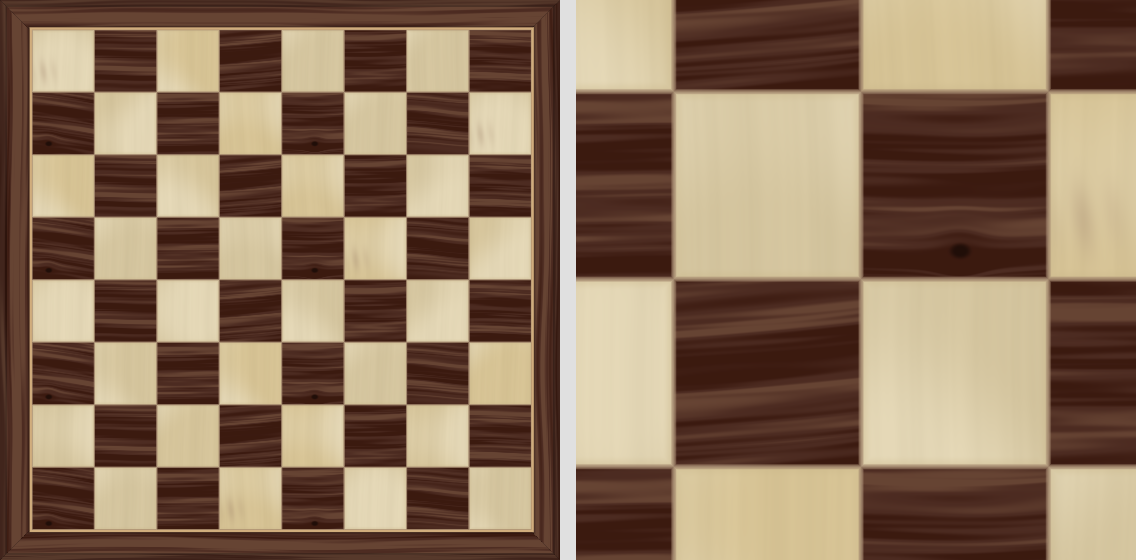
Left, the full canvas; right, a detail of the centre.
A three.js fragment shader for this pattern:

```glsl
// An eight by eight walnut and maple board, inlaid in a mitred walnut frame.
// Layered sines warp into wood grain; each column keeps one veneer that drifts
// from row to row, and hashes vary tilt, tone and stains.
varying vec2 vUv;

const float SQUARES = 8.0;
const vec2 BOARD_LO = vec2(0.057, 0.054);
const vec2 BOARD_HI = vec2(0.949, 0.947);
const float INLAY = 0.0042;         // width of the pale strip round the board
const float SEAM = 0.0008;          // half width of the joint between squares
const float LIP = 0.011;            // outer edge moulding of the frame
const float SOFT = 0.0012;          // edge smoothing
const float ROW_DRIFT = 0.0125;     // veneer shift per row, in squares
const float DARK_BIAS = -0.2;
const float FRAME_BIAS = 0.3;

const vec3 DEEP = vec3(0.23, 0.10, 0.06);
const vec3 WALNUT = vec3(0.30, 0.17, 0.13);
const vec3 STREAK = vec3(0.40, 0.265, 0.20);
const vec3 MAPLE = vec3(0.83, 0.77, 0.62);
const vec3 PALE = vec3(0.89, 0.84, 0.71);
const vec3 HONEY = vec3(0.84, 0.76, 0.57);
const vec3 JOINT = vec3(0.64, 0.53, 0.43);
const vec3 INLAY_TONE = vec3(0.82, 0.68, 0.49);

float hash(vec2 p) {
  return fract(sin(dot(p, vec2(127.1, 311.7))) * 43758.545);
}

// Streaks along x, roughly in -1..1.
float grain(vec2 p, float seed) {
  float y = p.y + 0.025 * sin(2.3 * p.x + seed * 4.1);
  float sum = 0.0, amp = 0.4, freq = 11.0;
  for (int i = 0; i < 5; i++) {
    float k = float(i) + 1.0;
    float bend = 0.6 * sin(p.x * (1.1 + 0.9 * k) + seed * k * 2.7);
    sum += amp * sin(freq * y + bend + seed * (3.1 + k * 1.7));
    y += 0.012 * sin(freq * 0.6 * y + seed);
    amp *= 0.8;
    freq *= 1.75;
  }
  return sum;
}

vec3 walnut(float g) {
  vec3 c = mix(DEEP, WALNUT, smoothstep(-0.7, 0.0, g));
  return mix(c, STREAK, smoothstep(0.0, 0.64, g));
}

vec3 darkSquare(vec2 q, vec2 id) {
  vec2 p = q - vec2(0.0, ROW_DRIFT * id.y);
  float column = id.x;
  float tilt = column < 0.5 ? 0.15 : 0.16 * (hash(vec2(column, 3.0)) - 0.5);

  // Every fourth column carries a knot that pushes its fibres aside.
  float knotted = 1.0 - step(0.5, mod(column, 4.0));
  vec2 toKnot = p - vec2(column < 0.5 ? 0.27 : 0.53, 0.1);
  float near = knotted * exp(-dot(toKnot, toKnot) * 45.0);
  float knot = knotted * (1.0 - smoothstep(0.5, 1.3, length(toKnot / vec2(0.055, 0.04))));

  p.y += tilt * p.x - 0.6 * toKnot.y * near;
  float g = grain(p, column * 1.37 + 0.8) + DARK_BIAS;
  g += 0.25 * (hash(id + 9.0) - 0.5) - 0.25 * near;
  return mix(walnut(g), DEEP * 0.55, knot);
}

vec3 lightSquare(vec2 q, vec2 id) {
  float tone = hash(id + 2.0);
  vec3 c = mix(MAPLE, HONEY, 0.8 * smoothstep(0.55, 0.9, hash(id + 5.0)));
  float sheen = 0.5 * sin(2.2 * q.x + 6.0 * tone) + 0.4 * sin(2.6 * q.y + 9.0 * tone);
  c = mix(c, PALE, smoothstep(-0.15, 0.75, sheen + 0.5 * tone - 0.05));
  c += 0.012 * grain(q.yx * vec2(0.7, 1.0), tone * 7.0);

  // An occasional soft brown stain in the lower left.
  float spot = exp(-dot(q - vec2(0.2, 0.32), q - vec2(0.2, 0.32)) * 28.0);
  float stain = step(0.88, hash(id + 13.0)) * spot * (0.6 + 0.4 * sin(34.0 * q.x + 5.0 * q.y));
  return mix(c, JOINT, 0.3 * stain);
}

vec3 board(vec2 uv, vec2 cell) {
  vec2 g = (uv - BOARD_LO) / cell;
  vec2 id = clamp(floor(g), 0.0, SQUARES - 1.0);
  vec2 q = g - id;
  vec2 inside = min(q, 1.0 - q) * cell;
  float edge = max(min(inside.x, inside.y), 0.0);
  float side = mod(id.x + id.y, 2.0) * 2.0 - 1.0;

  float isLight = smoothstep(-SOFT, SOFT, edge * side);
  vec3 c = mix(darkSquare(q, id), lightSquare(q, id), isLight);
  // Light squares warm towards their rim.
  c = mix(c, HONEY * 0.94, 0.35 * isLight * (1.0 - smoothstep(0.0, 0.007, edge)));
  return mix(c, JOINT, 0.65 * (1.0 - smoothstep(SEAM, SEAM + SOFT, edge)));
}

vec3 frame(vec2 uv, vec2 cell, float outside) {
  vec2 e = min(uv, 1.0 - uv);
  bool upright = e.x < e.y;
  vec2 p = (upright ? uv.yx : uv) / cell.x;
  float seed = upright ? 2.3 + step(0.5, uv.x) * 1.9 : 5.2 + step(0.5, uv.y) * 1.3;
  vec3 c = walnut(grain(p * vec2(0.45, 1.0), seed) + FRAME_BIAS);

  float rim = min(e.x, e.y);
  c *= 1.0 - 0.15 * (1.0 - smoothstep(LIP - SOFT, LIP + SOFT, rim));
  c *= 1.0 - 0.3 * (1.0 - smoothstep(0.0, 0.002, abs(rim - LIP)));
  c *= 1.0 - 0.2 * (1.0 - smoothstep(0.0, 0.002, abs(e.x - e.y)));
  return c * (1.0 - 0.25 * (1.0 - smoothstep(INLAY, INLAY + 0.005, outside)));
}

void main() {
  vec2 cell = (BOARD_HI - BOARD_LO) / SQUARES;
  vec2 over = max(BOARD_LO - vUv, vUv - BOARD_HI);
  float outside = max(over.x, over.y);
  vec3 c = mix(board(vUv, cell), INLAY_TONE, smoothstep(-SOFT, SOFT, outside));
  c = mix(c, frame(vUv, cell, outside), smoothstep(INLAY - SOFT, INLAY + SOFT, outside));
  gl_FragColor = vec4(c, 1.0);
}
```
